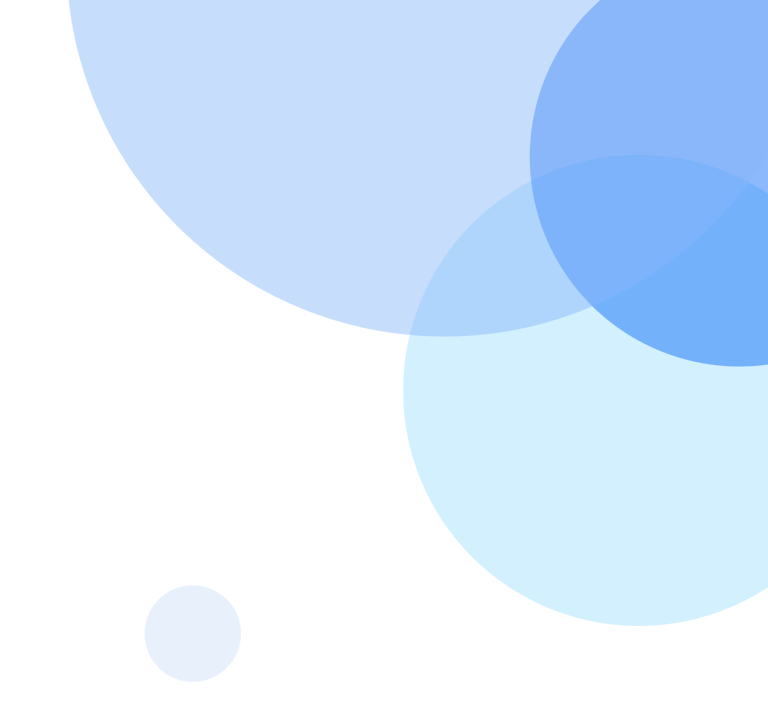
Give the GLSL for this background, as a Shadertoy shader.

```glsl
// Overlapping translucent discs in pale blue and cyan on a white ground.
// Each disc is a distance function with a smoothed edge, composited
// from back to front with plain alpha blending.

#define EDGE_PIXELS 1.2
#define DISC_ALPHA  0.46
#define PAPER vec3(1.0)
#define CYAN  vec3(0.827, 0.941, 0.996)
#define AZURE vec3(0.020, 0.404, 0.968)
#define SKY   vec3(0.522, 0.710, 0.975)
#define MIST  vec3(0.910, 0.941, 0.984)

// Coverage of a disc, with an edge about one pixel wide
float discCoverage(vec2 point, vec2 center, float radius) {
    float dist = length(point - center) - radius;
    return clamp(0.5 - dist * iResolution.y / EDGE_PIXELS, 0.0, 1.0);
}

void mainImage(out vec4 fragColor, in vec2 fragCoord) {
    // One unit is the canvas height
    vec2 point = fragCoord / iResolution.y;

    // Opaque lower discs
    vec3 color = PAPER;
    color = mix(color, MIST, discCoverage(point, vec2(0.2692, 0.1151), 0.0673));
    color = mix(color, CYAN, discCoverage(point, vec2(0.8919, 0.4547), 0.3289));

    // Translucent upper discs
    float azureDisc = discCoverage(point, vec2(1.0328, 0.7810), 0.2929);
    float skyDisc = discCoverage(point, vec2(0.6206, 1.0579), 0.5279);
    color = mix(color, AZURE, DISC_ALPHA * azureDisc);
    color = mix(color, SKY, DISC_ALPHA * skyDisc);

    fragColor = vec4(color, 1.0);
}
```
